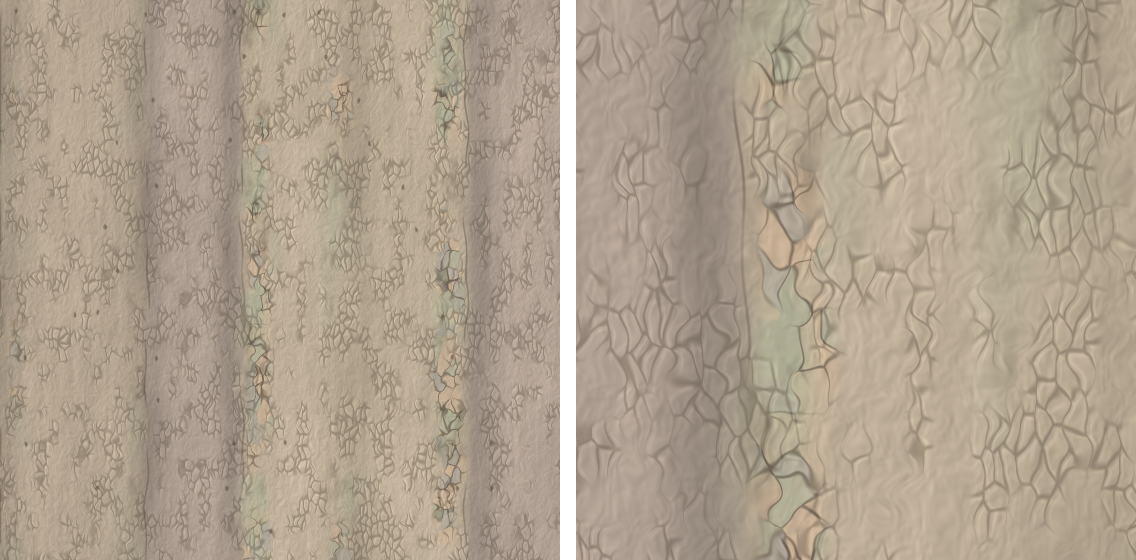
Left: the whole. Right: its middle third, enlarged.
This texture is drawn by a Shadertoy shader. Its source:

```glsl
// Weathered boards under old cracked paint: soft vertical tone bands, tall
// cellular cracks lit from the upper left, and flaking strips along the seams
// where peach, pale green and grey undercoats show through.

const vec3 PINK_GREY = vec3(0.695, 0.632, 0.580);
const vec3 TAN = vec3(0.715, 0.652, 0.575);
const vec3 CREAM = vec3(0.750, 0.688, 0.600);
const vec3 PEACH = vec3(0.810, 0.695, 0.570);
const vec3 PALE_GREEN = vec3(0.655, 0.675, 0.575);
const vec3 COOL_GREY = vec3(0.640, 0.625, 0.600);
const vec3 CRACK_COLOR = vec3(0.350, 0.305, 0.255);

const vec2 FINE_CELLS = vec2(105.0, 48.0);
const vec2 FLAKE_CELLS = vec2(58.0, 42.0);
const float CRACK_WIDTH = 0.0006;
const float RELIEF = 0.27;
const vec2 LIGHT_STEP = vec2(-0.0016, 0.0016);

// Vertical bands: centre, half width, strength
const int BANDS = 5;
const vec3 SHADE[BANDS] = vec3[BANDS](
    vec3(0.000, 0.035, 0.10), vec3(0.262, 0.030, 0.13), vec3(0.415, 0.025, 0.12),
    vec3(0.635, 0.035, 0.08), vec3(0.855, 0.030, 0.13));
const vec3 FLAKING[BANDS] = vec3[BANDS](
    vec3(0.030, 0.030, 0.55), vec3(0.225, 0.028, 0.65), vec3(0.462, 0.035, 1.00),
    vec3(0.610, 0.040, 0.70), vec3(0.800, 0.032, 1.00));

vec2 hash2(vec2 p) {
    vec3 q = fract(p.xyx * vec3(0.1031, 0.1030, 0.0973));
    q += dot(q, q.yzx + 33.33);
    return fract((q.xx + q.yz) * q.zy);
}

float noise(vec2 p) {
    vec2 c = floor(p), f = fract(p);
    f = f * f * (3.0 - 2.0 * f);
    float low = mix(hash2(c).x, hash2(c + vec2(1, 0)).x, f.x);
    float high = mix(hash2(c + vec2(0, 1)).x, hash2(c + vec2(1, 1)).x, f.x);
    return mix(low, high, f.y);
}

// Cellular noise: distance to the cell border, random value of the cell
vec2 cells(vec2 p) {
    vec2 c = floor(p), f = fract(p);
    float nearest = 8.0, second = 8.0, id = 0.0;
    for (int j = -1; j <= 1; j++)
    for (int i = -1; i <= 1; i++) {
        vec2 g = vec2(i, j);
        vec2 h = hash2(c + g);
        float d = length(g + h - f);
        if (d < nearest) { second = nearest; nearest = d; id = fract(h.x * 7.0 + h.y * 13.0); }
        else second = min(second, d);
    }
    return vec2(second - nearest, id);
}

float crackLine(float border, float scale, float px) {
    return 1.0 - smoothstep(0.0, CRACK_WIDTH + 0.75 * px, 0.5 * border / scale);
}

float grainHeight(vec2 p) {
    return 0.45 * noise(p * vec2(95, 50)) + 0.40 * noise(p * vec2(210, 115))
         + 0.25 * noise(p * vec2(390, 240));
}

float bandSum(vec3 bands[BANDS], float x) {
    float sum = 0.0;
    for (int i = 0; i < BANDS; i++) {
        float d = (x - bands[i].x) / bands[i].y;
        sum += bands[i].z * exp(-d * d);
    }
    return sum;
}

// Sparse short dark nicks, one candidate per grid square
float nicks(vec2 uv, float px) {
    vec2 p = uv * 13.0;
    vec2 h = hash2(floor(p) + 71.0);
    vec2 d = (fract(p) - 0.25 - 0.5 * h.yx) / 13.0;
    d.x += 0.3 * d.y * (h.y - 0.5) + 0.003 * (noise(uv * 180.0) - 0.5);
    float dist = length(d * vec2(1.7, 1.0)) - 0.005;
    return step(0.80, h.x) * (1.0 - smoothstep(-0.003, px, dist));
}

void mainImage(out vec4 fragColor, in vec2 fragCoord) {
    vec2 uv = fragCoord / iResolution.y;
    float px = 1.0 / iResolution.y;
    vec2 warp = 0.009 * (vec2(noise(uv * 75.0), noise(uv * 75.0 + 37.0)) - 0.5);
    float wobble = 0.003 * sin(uv.y * 23.0) + 0.002 * sin(uv.y * 61.0 + 2.0);
    float x = uv.x + wobble;

    // Boards and their broad worn bands
    vec3 color = mix(TAN, PINK_GREY, smoothstep(0.250, 0.270, x));
    color = mix(color, CREAM, smoothstep(0.420, 0.445, x));
    color = mix(color, PINK_GREY, smoothstep(0.825, 0.845, x));
    float cloud = noise(uv * vec2(13, 6)) + 0.6 * noise(uv * vec2(38, 15)) - 0.8;
    float streak = noise(uv * vec2(140, 9)) - 0.5;
    color *= 1.0 + 0.060 * cloud + 0.045 * streak;
    color *= 1.0 - bandSum(SHADE, x) * (0.65 + 0.7 * noise(uv * vec2(30, 5)));

    // Flaking strips with undercoat tints
    float patchy = noise(uv * vec2(11, 6) + 5.0) * 0.65 + noise(uv * vec2(36, 24)) * 0.45;
    float strip = bandSum(FLAKING, x);
    float flaking = smoothstep(0.30, 0.62, strip * patchy);
    vec2 flake = cells((uv + 1.3 * warp) * FLAKE_CELLS);
    vec3 undercoat = flake.y < 0.50 ? PEACH : flake.y < 0.77 ? PALE_GREEN : COOL_GREY;
    float peeled = flaking * (0.30 + 0.45 * noise(uv * vec2(90, 60) + 9.0));
    color = mix(color, undercoat, peeled);
    float greenWash = smoothstep(0.58, 0.85, noise(uv * vec2(24, 9) + 51.0)) * min(strip, 1.0);
    color = mix(color, PALE_GREEN, 0.5 * greenWash);

    // Fine relief of the paint skin
    float relief = grainHeight(uv + warp) - grainHeight(uv + warp + LIGHT_STEP);
    color *= 1.0 + RELIEF * relief;

    // Cracks, with a lit lip beside each one
    vec2 finePos = uv + warp, lipPos = finePos + LIGHT_STEP * 1.6;
    float broken = smoothstep(0.38, 0.72, noise(uv * vec2(52, 30) + 13.0));
    float fine = crackLine(cells(finePos * FINE_CELLS).x, FINE_CELLS.x, px) * broken;
    float lip = crackLine(cells(lipPos * FINE_CELLS).x, FINE_CELLS.x, px) * broken;
    float curl = smoothstep(0.30, 0.65, noise(uv * vec2(42, 34) + 29.0)) * flaking;
    float deep = crackLine(flake.x, FLAKE_CELLS.x, px) * curl;
    color *= 1.0 + 0.07 * lip * (1.0 - fine);
    color = mix(color, CRACK_COLOR, clamp(0.36 * fine + 0.62 * deep, 0.0, 0.75));

    // Dark nicks, stains and thin board seams
    float stain = smoothstep(0.74, 0.92, noise(uv * vec2(34, 15) + 83.0)) * min(strip, 1.0);
    color = mix(color, CRACK_COLOR, 0.35 * stain * noise(uv * vec2(150, 80)));
    color = mix(color, CRACK_COLOR, 0.60 * nicks(uv, px));
    float seam = min(abs(x - 0.262), min(abs(x - 0.432), abs(x - 0.832)));
    seam = min(seam, abs(uv.x - 0.001));
    float seamLine = 1.0 - smoothstep(0.0, 0.001 + px, seam);
    color = mix(color, CRACK_COLOR, 0.45 * seamLine * smoothstep(0.3, 0.7, noise(uv * vec2(4, 19))));

    fragColor = vec4(clamp(color, 0.0, 1.0), 1.0);
}
```
